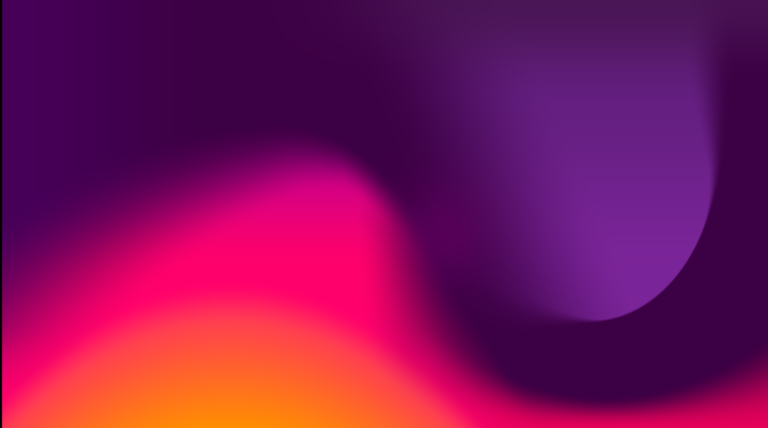
Reproduce this background procedurally as a Shadertoy shader.

```glsl
// A soft abstract gradient: a glowing pink and orange hill on the left and
// a violet bowl with a crisp lower right rim, over deep plum. Each shape is
// a smoothstep mask around a simple curve, and masks are blended in layers.

#define BOWL_CENTER vec2(0.768, 0.65)
#define BOWL_RADII  vec2(0.167, 0.402)
#define HILL_PEAK   vec2(0.36, 0.72)
#define GLOW_CENTER 0.30
#define GLOW_HEIGHT 0.31
#define STRIP_LOW   vec2(0.79, 0.075)
#define BORDER      0.0026

const vec3 PLUM    = vec3(0.235, 0.000, 0.265);
const vec3 INDIGO  = vec3(0.275, 0.000, 0.345);
const vec3 HAZE    = vec3(0.400, 0.000, 0.390);
const vec3 DUSK    = vec3(0.290, 0.085, 0.335);
const vec3 VIOLET  = vec3(0.390, 0.120, 0.500);
const vec3 LILAC   = vec3(0.480, 0.142, 0.600);
const vec3 MAGENTA = vec3(0.760, 0.000, 0.550);
const vec3 PINK    = vec3(1.000, 0.005, 0.420);
const vec3 CRIMSON = vec3(0.890, 0.000, 0.350);
const vec3 CORAL   = vec3(1.000, 0.230, 0.330);
const vec3 ORANGE  = vec3(1.000, 0.560, 0.000);

// Falls smoothly from 1 at lo to 0 at hi
float fall(float lo, float hi, float x) {
    return 1.0 - smoothstep(lo, hi, x);
}

// Bowl: elliptic rim on the lower right, diagonal fade on the left
float bowlMask(vec2 p) {
    vec2 q = max(vec2(p.x - BOWL_CENTER.x, BOWL_CENTER.y - p.y), 0.0);
    float rim = length(q / BOWL_RADII);
    float soft = 0.012 + 0.25 * smoothstep(0.45, 0.9, p.y)
                       + 0.25 * fall(0.62, 0.79, p.x);
    float start = 0.42 + 0.24 * (1.0 - p.y);
    return fall(1.0 - soft, 1.0 + 0.5 * soft, rim)
         * smoothstep(start, start + 0.25, p.x);
}

// Hill: parabolic crest, blurred more to the left, with a soft right flank
float hillMask(vec2 p) {
    float dx = p.x - HILL_PEAK.x;
    float crest = HILL_PEAK.y - dx * dx * (dx < 0.0 ? 1.7 : 6.0);
    float depth = mix(0.55, 0.12, clamp(p.x / 0.45, 0.0, 1.0));
    float lift = 0.5 - p.y;
    float flank = 0.515 + 0.5 * lift * lift;
    float blur = 0.055 + 0.06 * fall(0.0, 0.45, p.y);
    return fall(crest - depth, crest, p.y)
         * fall(flank - blur, flank + blur, p.x);
}

// Strip: hot band along the floor, thinnest below the bowl
float stripMask(vec2 p) {
    float dx = p.x - STRIP_LOW.x;
    float top = min(STRIP_LOW.y + 3.3 * dx * dx, 0.25);
    return fall(0.0, top, p.y);
}

// Warm ramp from magenta through pink and coral to orange
vec3 warmColor(vec2 p) {
    vec3 color = mix(PINK, MAGENTA, smoothstep(0.36, 0.68, p.y));
    color = mix(color, CRIMSON, smoothstep(0.55, 0.72, p.x));
    float dx = (p.x - GLOW_CENTER) / 0.32;
    float glow = 1.0 - dx * dx - p.y / GLOW_HEIGHT;
    color = mix(color, CORAL, smoothstep(-0.12, 0.22, glow));
    return mix(color, ORANGE, clamp((glow - 0.15) / 0.85, 0.0, 1.0));
}

void mainImage(out vec4 fragColor, in vec2 fragCoord) {
    vec2 p = fragCoord / iResolution.xy;

    // Plum ground with a bluish left side and a dusky top right
    vec3 color = mix(INDIGO, PLUM, smoothstep(0.0, 0.3, p.x));
    color = mix(color, DUSK, 0.8 * smoothstep(0.8, 1.0, p.y)
                                 * smoothstep(0.3, 0.7, p.x));

    // Violet bowl, brightest near its rim
    vec3 bowl = mix(LILAC, VIOLET, smoothstep(0.35, 0.8, p.y));
    bowl = mix(bowl, DUSK, smoothstep(0.75, 1.0, p.y));
    color = mix(color, bowl, bowlMask(p));

    // Magenta haze between hill and bowl
    vec2 h = (p - vec2(0.575, 0.45)) / vec2(0.06, 0.12);
    color = mix(color, HAZE, 0.6 * exp(-dot(h, h)));

    // Hill and floor strip share one warm ramp
    float heat = 1.0 - (1.0 - hillMask(p)) * (1.0 - stripMask(p));
    color = mix(color, warmColor(p), heat);

    // Thin dark border on the left
    color *= smoothstep(BORDER * 0.5, BORDER * 1.5, p.x);
    fragColor = vec4(color, 1.0);
}
```
